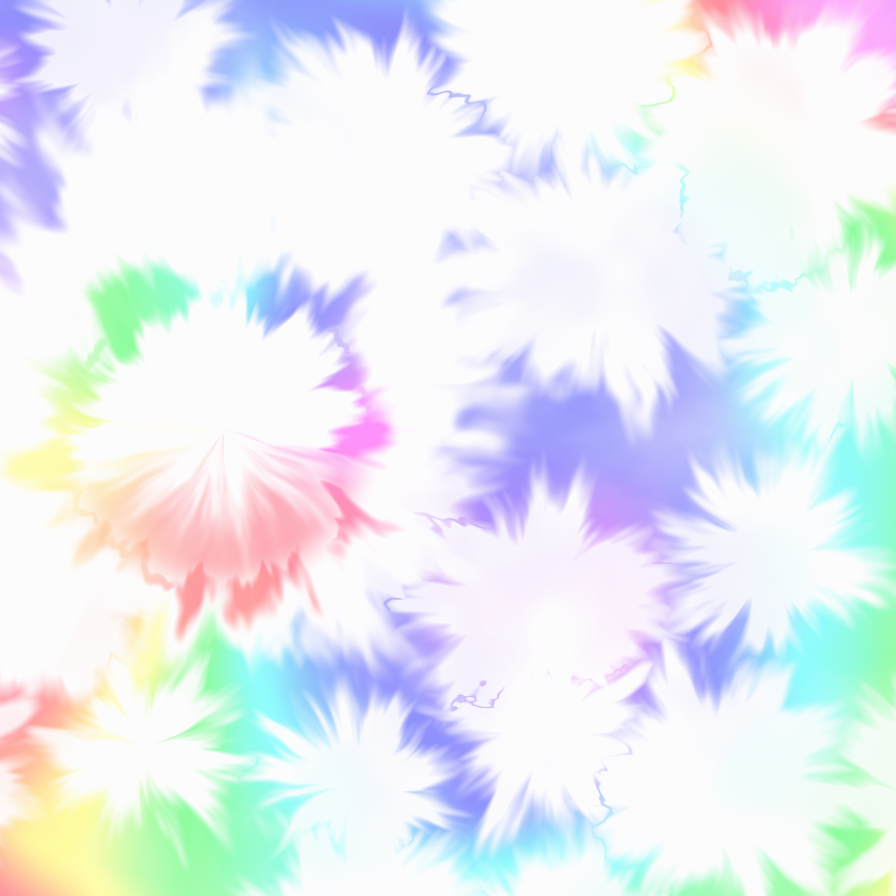
Write a WebGL 1 fragment shader that draws this texture.

```glsl
precision highp float;
uniform vec2 u_resolution;

const float TAU = 6.2831853;

float hash(vec2 p) {
  vec3 q = fract(vec3(p.xyx) * 0.1031);
  q += dot(q, q.yzx + 33.33);
  return fract((q.x + q.y) * q.z);
}

float noise(vec2 p) {
  vec2 i = floor(p), f = fract(p);
  f = f * f * (3.0 - 2.0 * f);
  return mix(mix(hash(i), hash(i + vec2(1.0, 0.0)), f.x),
             mix(hash(i + vec2(0.0, 1.0)), hash(i + 1.0), f.x), f.y);
}

float fbm(vec2 p) {
  return 0.55 * noise(p) + 0.29 * noise(p * 2.1 + 7.3) + 0.16 * noise(p * 4.3 + 19.1);
}

// Noise that varies with direction, so its grains become radial spikes
float spikes(vec2 q, float count, float seed) {
  float d = length(q) + 0.0001;
  return fbm(q / d * count + q * 9.0 + seed) - 0.5;
}

vec3 dyeColor(float hue) {
  vec3 c = clamp(abs(mod(hue * 6.0 + vec3(0.0, 4.0, 2.0), 6.0) - 3.0) - 1.0, 0.0, 1.0);
  c = c * c * (3.0 - 2.0 * c);
  return mix(vec3(0.99, 0.98, 0.98), c, vec3(0.43, 0.42, 0.36));
}

// x: signed distance to the nearest burst rim, y: gap to the next burst
vec2 bursts(vec2 p) {
  vec2 cell = floor(p * 4.0);
  float nearest = 1.0, second = 1.0;
  for (int j = -1; j <= 1; j++) {
    for (int i = -1; i <= 1; i++) {
      vec2 id = cell + vec2(float(i), float(j)) + 20.0;
      vec2 jitter = vec2(hash(id), hash(id + 41.7));
      vec2 q = p - (id - 20.0 + 0.15 + 0.7 * jitter) / 4.0;
      float radius = 0.07 + 0.075 * hash(id + 83.1);
      float rim = length(q) - radius + 0.15 * spikes(q, 3.5, hash(id + 5.0) * 60.0 + 20.0);
      second = min(second, max(nearest, rim));
      nearest = min(nearest, rim);
    }
  }
  return vec2(nearest, second - nearest);
}

void main() {
  vec2 p = gl_FragCoord.xy / min(u_resolution.x, u_resolution.y);
  vec2 warp = vec2(fbm(p * 7.0 + 30.0), fbm(p * 7.0 + 60.0)) - 0.5;
  vec2 q = p + 0.035 * warp - vec2(0.245, 0.512);
  float r = length(q);
  float a = atan(-q.y, -q.x) + 0.5 * TAU;
  float fine = spikes(q, 6.0, 20.0);
  float broad = spikes(q, 3.5, 50.0);

  // Hues turn around the main ring, and the other way outside it
  float drift = 0.16 * (fbm(p * 4.0 + 11.0) - 0.5);
  float ringHue = 0.77 - a / TAU + 0.1 * cos(a) + drift;
  float outerHue = 0.5 + a / TAU + 0.25 * cos(a + 0.4) - 0.1 * sin(2.0 * a) + drift;
  outerHue -= 1.3 * max(r - 0.5, 0.0);
  outerHue -= 0.35 * smoothstep(0.75, 0.95, p.y) * smoothstep(0.55, 0.85, p.x);

  // Main ring: crisp inner edge, flared outer edge, stain in the lower disc
  float ring = smoothstep(0.135, 0.165, r + 0.10 * fine)
             * (1.0 - smoothstep(0.165, 0.215, r + 0.16 * broad));
  float thread = 1.0 - smoothstep(0.002, 0.009, abs(r - 0.166 + 0.04 * fine));
  ring = max(ring, 0.7 * thread * smoothstep(0.35, 0.6, noise(p * 24.0)));
  float stain = smoothstep(0.0, 0.12, -q.y + 0.22 * broad) * (1.0 - smoothstep(0.14, 0.19, r));
  ring = max(ring, 0.75 * stain);

  // Outer dye, pushed back by white bursts with creases where they meet
  float start = 0.3 + 0.065 * sin(a);
  float field = smoothstep(-0.03, 0.06, r - start + 0.22 * broad + 0.07 * fine);
  vec2 burst = bursts(p + 0.03 * warp);
  float cover = smoothstep(-0.03, 0.035, burst.x);
  float crease = (1.0 - smoothstep(0.002, 0.012, burst.y))
               * smoothstep(0.4, 0.65, noise(p * 19.0 + 4.0))
               * (1.0 - smoothstep(0.0, 0.03, burst.x));
  float blush = 0.12 * smoothstep(0.4, 0.7, fbm(p * 6.0 + 90.0));
  float outer = field * max(max(cover, 0.65 * crease), blush);

  // Uneven soaking with faint radial streaks
  float soak = 0.55 + 0.75 * fbm(p * 5.0 + 70.0) + 0.3 * fine;
  vec3 color = vec3(0.993, 0.99, 0.992);
  color = mix(color, dyeColor(outerHue), clamp(outer * soak, 0.0, 1.0));
  color = mix(color, dyeColor(ringHue), clamp(ring * soak, 0.0, 1.0));
  gl_FragColor = vec4(color, 1.0);
}
```
